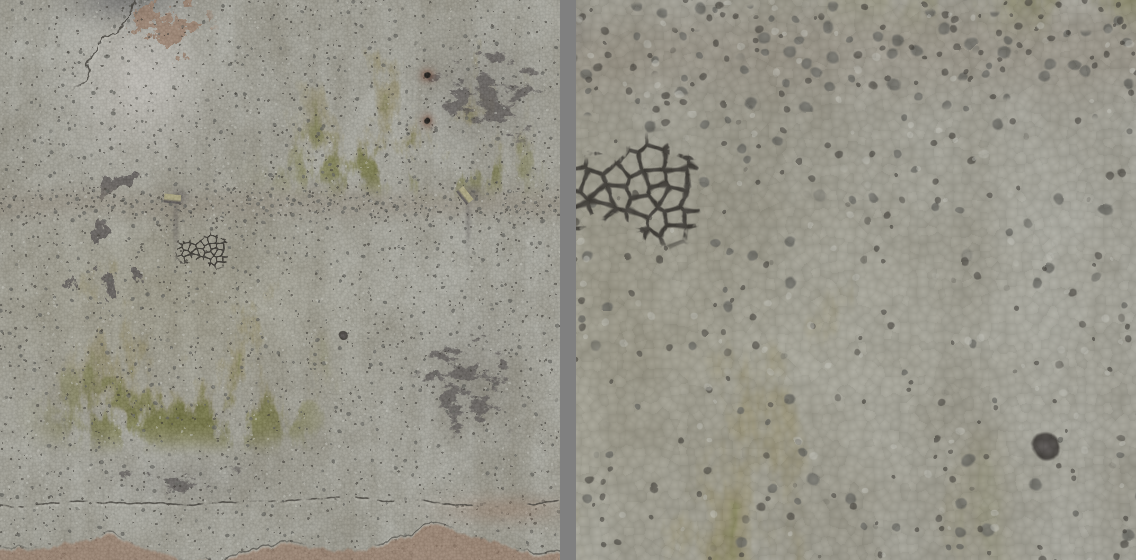
Left: the whole. Right: its middle third, enlarged.
This texture is drawn by a WebGL 2 fragment shader. Its source:

```glsl
#version 300 es
precision highp float;
// Weathered concrete wall with moss, peeling paint, pebbles, cracks and rust.
uniform vec2 u_resolution;
out vec4 outColor;

const mat2 TURN = mat2(0.8, 0.6, -0.6, 0.8);
const vec3 SHADOW = vec3(0.27, 0.26, 0.24);
const vec3 PAINT = vec3(0.37, 0.355, 0.35);
const vec3 MOSS = vec3(0.44, 0.45, 0.27);
const vec3 OCHRE = vec3(0.53, 0.49, 0.33);
const vec3 SALMON = vec3(0.59, 0.49, 0.42);

vec2 hash2(vec2 c) {
  vec3 q = fract(c.xyx * vec3(0.1031, 0.1030, 0.0973));
  q += dot(q, q.yzx + 33.33);
  return fract((q.xx + q.yz) * q.zy);
}

// Layered, warped sines
float layers(vec2 p) {
  float sum = 0.0, amp = 0.5;
  for (int i = 0; i < 6; i++) {
    p = TURN * p + vec2(1.7, 4.1);
    sum += amp * sin(p.x + 1.4 * sin(p.y * 0.8)) * sin(p.y + 1.4 * sin(p.x * 0.9));
    p *= 1.9;
    amp *= 0.58;
  }
  return sum;
}

// Cellular noise: nearest distance, gap to the second, cell id
vec3 cells(vec2 p) {
  vec3 best = vec3(9.0, 9.0, 0.0);
  for (int i = 0; i < 9; i++) {
    vec2 cell = floor(p) + vec2(i % 3, i / 3) - 1.0;
    float d = length(cell + 0.1 + 0.8 * hash2(cell) - p);
    if (d < best.x) best = vec3(d, best.x, hash2(cell + 71.0).x);
    else best.y = min(best.y, d);
  }
  return vec3(best.x, best.y - best.x, best.z);
}

// Round spots in a share of the cells
float spots(vec2 p, float share, float size) {
  vec3 c = cells(p);
  float r = size * (0.45 + 0.55 * fract(c.z * 57.0));
  return (1.0 - smoothstep(r * 0.6, r, c.x)) * (1.0 - smoothstep(share - 0.02, share + 0.02, c.z));
}

float blob(vec2 p, vec2 centre, vec2 size) {
  vec2 q = (p - centre) / size;
  return exp(-dot(q, q));
}

float flakes(float area, float rough, float cut, float soft) {
  return smoothstep(cut, cut + soft, area + rough) * smoothstep(0.05, 0.3, area);
}

// Soft foot with ragged streaks climbing up
vec3 addMoss(vec3 col, vec2 d, vec2 p, float rough) {
  float area = exp(-pow(abs(d.x) / 0.22, 4.0)) * smoothstep(-0.055, 0.015, d.y);
  float climb = 0.3 + layers(p * vec2(34.0, 13.0)) + 0.3 * rough;
  float rise = max(d.y, 0.0);
  col = mix(col, OCHRE, 0.5 * area * smoothstep(-0.1, 0.5, climb - rise * 3.2));
  return mix(col, MOSS + 0.06 * rough, 0.8 * area * smoothstep(-0.1, 0.4, climb - rise * 7.0));
}

// Dark line at signed distance d with a pale lower lip
vec3 addCrack(vec3 col, float d, float strength) {
  col += 0.05 * strength * (1.0 - smoothstep(0.0, 0.004, abs(d + 0.004)));
  return mix(col, SHADOW, strength * (1.0 - smoothstep(0.0005, 0.0023, abs(d))));
}

vec3 addBracket(vec3 col, vec2 d, float angle) {
  col = mix(col, PAINT, 0.4 * blob(d, vec2(0.006, -0.045), vec2(0.005, 0.045)));
  col = mix(col, PAINT, 0.55 * blob(d, vec2(0.014, 0.004), vec2(0.013)));
  d = mat2(cos(angle), sin(angle), -sin(angle), cos(angle)) * d;
  vec2 e = abs(d) - vec2(0.015, 0.008);
  vec3 face = mix(PAINT, vec3(0.66, 0.64, 0.51), smoothstep(-0.006, 0.0, d.y));
  return mix(col, face, 1.0 - smoothstep(-0.001, 0.001, max(e.x, e.y)));
}

void main() {
  vec2 uv = gl_FragCoord.xy / u_resolution;
  float rough = layers(uv * 42.0), broad = layers(uv * 9.0);
  float streak = layers(uv * vec2(48.0, 5.0));
  vec2 bent = uv + 0.004 * vec2(rough, broad);

  // Mottled, streaked base
  float tone = clamp(0.62 + 0.4 * broad + 0.3 * streak + 0.25 * rough, 0.0, 1.0);
  vec3 col = mix(vec3(0.56, 0.55, 0.505), vec3(0.655, 0.655, 0.625), tone);
  col = mix(col, OCHRE, 0.15 * blob(uv, vec2(0.3, 0.46), vec2(0.3, 0.16)));
  // Chalky bloom, grey top, bare patches
  col = mix(col, vec3(0.74, 0.73, 0.71), 0.8 * blob(bent, vec2(0.25, 0.86), vec2(0.1, 0.12)));
  col = mix(col, vec3(0.44), 0.7 * blob(bent, vec2(0.22, 1.0), vec2(0.09, 0.035)));
  col = mix(col, SALMON, 0.8 * flakes(blob(uv, vec2(0.3, 0.95), vec2(0.06)), rough, 0.6, 0.08));
  col = addMoss(col, uv - vec2(0.73, 0.685), uv, rough);
  col = addMoss(col, uv - vec2(0.33, 0.235), uv, rough);

  // Peeling paint and soot
  float paint = max(blob(uv, vec2(0.2, 0.65), vec2(0.075, 0.11)), blob(uv, vec2(0.2, 0.5), vec2(0.1, 0.06)));
  col = mix(col, PAINT, 0.85 * flakes(paint, 0.8 * layers(uv * vec2(36.0, 28.0) + 3.0), 0.93, 0.07));
  float soot = max(blob(uv, vec2(0.86, 0.83), vec2(0.09, 0.08)), 0.8 * blob(uv, vec2(0.84, 0.32), vec2(0.08, 0.09)));
  soot = max(soot, 0.75 * blob(uv, vec2(0.32, 0.14), vec2(0.11, 0.04)));
  col = mix(col, PAINT, 0.2 * soot);
  col = mix(col, PAINT, 0.75 * flakes(soot, layers(uv * vec2(45.0, 65.0)), 0.72, 0.25));

  // Pebble seam, pits, chips and rubble
  float seam = exp(-pow(abs(uv.y - 0.635 - 0.012 * broad) / 0.026, 2.0));
  col = mix(col, vec3(0.56, 0.53, 0.48), 0.45 * seam);
  col = mix(col, vec3(0.4, 0.4, 0.38), 0.75 * spots(bent * 75.0, 0.12 + 0.5 * seam, 0.36));
  col = mix(col, SHADOW, 0.6 * spots(bent * 130.0 + 9.0, 0.09 + 0.2 * seam, 0.4));
  col = mix(col, vec3(0.73, 0.73, 0.7), 0.5 * spots(bent * 110.0 + 31.0, 0.08, 0.35));
  float rubble = flakes(blob(uv, vec2(0.37, 0.552), vec2(0.045, 0.025)), rough, 0.5, 0.15);
  col = mix(col, SHADOW, rubble * (1.0 - smoothstep(0.08, 0.3, cells(bent * 85.0).y)));
  float stone = length(bent - vec2(0.613, 0.402));
  col = mix(col, mix(PAINT, SHADOW, stone * 100.0), 1.0 - smoothstep(0.007, 0.0095, stone));

  // Bare foot and cracks
  float edge = 0.018 + 0.035 * layers(vec2(uv.x * 13.0, 2.0)) + 0.03 * blob(uv, vec2(0.77, 0.03), vec2(0.14));
  col = mix(col, SALMON, 0.45 * blob(uv, vec2(0.9, 0.09), vec2(0.1, 0.025)));
  col = mix(col, SALMON, 0.75 * smoothstep(0.0, 0.008, edge - uv.y));
  col = addCrack(col, uv.y - edge, 0.6 * smoothstep(-0.2, 0.3, broad));
  col = addCrack(col, uv.y - 0.102 - 0.014 * layers(vec2(uv.x * 11.0, 7.0)), 0.75 * smoothstep(-0.25, 0.15, streak));
  float slant = 0.7 * (uv.y - 0.724 - 1.04 * uv.x - 0.045 * layers(uv * 16.0));
  col = addCrack(col, slant, 0.8 * smoothstep(0.12, 0.16, uv.x) * (1.0 - smoothstep(0.27, 0.29, uv.x)));

  // Brackets, rust holes and sandy grain
  col = addBracket(col, uv - vec2(0.308, 0.645), 0.1);
  col = addBracket(col, uv - vec2(0.83, 0.651), 0.9);
  for (float y = 0.787; y < 0.9; y += 0.078) {
    vec2 hole = bent - vec2(0.762, y);
    col = mix(col, vec3(0.47, 0.34, 0.28), 0.7 * blob(hole, vec2(0.0), vec2(0.012)));
    col = mix(col, SHADOW * 0.6, 1.0 - smoothstep(0.004, 0.007, length(hole)));
  }
  vec3 grain = cells(uv * 190.0);
  col += 0.07 * (0.45 - grain.x) + 0.035 * (grain.z - 0.5);
  outColor = vec4(clamp(col, 0.0, 1.0), 1.0);
}
```
